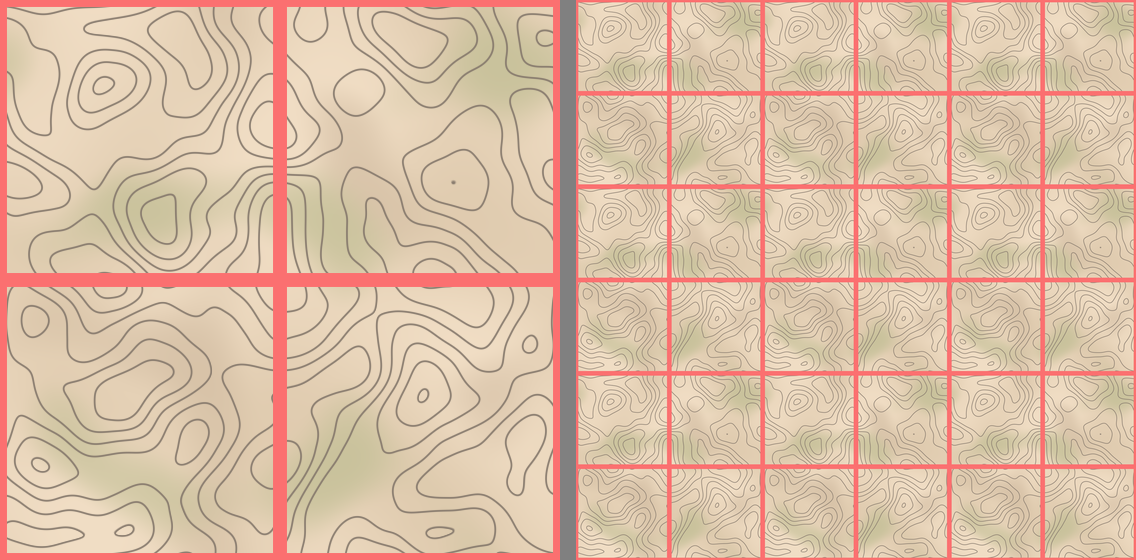
Left, the tile; right, the same tile 3 across and 3 down.
Reproduce this pattern procedurally as a WebGL 2 fragment shader.

```glsl
#version 300 es
precision highp float;
// Topographic map sheet: contour lines of a wrapping gradient-noise height
// field over soft sand, tan and moss tints, divided by a coral grid.
// Every noise lattice has a whole period, so the sheet tiles on all sides.
uniform vec2 u_resolution;
out vec4 outColor;

const vec3 SAND = vec3(0.943, 0.868, 0.770);
const vec3 TAN = vec3(0.875, 0.795, 0.685);
const vec3 MOSS = vec3(0.765, 0.750, 0.590);
const vec3 UMBER = vec3(0.800, 0.715, 0.610);
const vec3 INK = vec3(0.525, 0.475, 0.425);
const vec3 CORAL = vec3(0.985, 0.440, 0.440);

const float LEVELS = 6.5;          // contour levels per unit of height
const float INK_HALF_WIDTH = 0.0016;
const float GRID_CELLS = 2.0;
const float GRID_HALF_WIDTH = 0.0123;

// Integer hash of a lattice cell and a seed, from 0 to 1
float hash(vec2 cell, float seed) {
    uint n = uint(cell.x) + 57u * uint(cell.y) + 7919u * uint(seed);
    n = n * 747796405u + 2891336453u;
    n = ((n >> ((n >> 28u) + 4u)) ^ n) * 277803737u;
    n = (n >> 22u) ^ n;
    return float(n >> 8u) / 16777216.0;
}

// Slope contribution of one lattice corner, with the lattice wrapped
float corner(vec2 cell, vec2 offset, float period, float seed) {
    float angle = 6.2831853 * hash(mod(cell, period), seed);
    return dot(vec2(cos(angle), sin(angle)), offset);
}

// Gradient noise that repeats over the unit square, around -0.7 to 0.7
float tileNoise(vec2 uv, float period, float seed) {
    vec2 p = uv * period;
    vec2 cell = floor(p);
    vec2 f = p - cell;
    vec2 w = f * f * f * (f * (f * 6.0 - 15.0) + 10.0);
    vec2 e = vec2(1.0, 0.0);
    float low = mix(corner(cell, f, period, seed),
                    corner(cell + e.xy, f - e.xy, period, seed), w.x);
    float high = mix(corner(cell + e.yx, f - e.yx, period, seed),
                     corner(cell + e.xx, f - e.xx, period, seed), w.x);
    return mix(low, high, w.y);
}

// Broad hills with a weaker octave of detail
float terrain(vec2 uv) {
    return tileNoise(uv, 5.0, 3.0) + 0.25 * tileNoise(uv, 10.0, 8.0);
}

// Distance to the nearest contour: height difference over local slope
float contourDistance(vec2 uv, float levels) {
    const float STEP = 0.001;
    float h = terrain(uv);
    vec2 slope = vec2(terrain(uv + vec2(STEP, 0.0)) - h,
                      terrain(uv + vec2(0.0, STEP)) - h) / STEP;
    float rise = abs(fract(h * levels) - 0.5) / levels;
    return rise / max(length(slope), 0.4);
}

// Distance to the centre line of the nearest grid bar
float gridDistance(vec2 uv, float cells) {
    vec2 d = abs(fract(uv * cells + 0.5) - 0.5) / cells;
    return min(d.x, d.y);
}

// Smooth-edged coverage of a band around distance zero
float band(float d, float halfWidth, float blur) {
    return 1.0 - smoothstep(halfWidth - blur, halfWidth + blur, d);
}

// Ground colour: sand to tan, with faint umber and moss patches
vec3 ground(vec2 uv) {
    float tint = smoothstep(-0.5, 0.5, tileNoise(uv, 3.0, 21.0));
    float umber = smoothstep(0.10, 0.60, tileNoise(uv, 4.0, 34.0));
    float moss = smoothstep(0.10, 0.55, tileNoise(uv, 4.0, 55.0));
    vec3 color = mix(SAND, TAN, tint);
    color = mix(color, UMBER, 0.6 * umber);
    return mix(color, MOSS, 0.8 * moss);
}

void main() {
    vec2 uv = gl_FragCoord.xy / u_resolution;
    float pixel = 1.0 / min(u_resolution.x, u_resolution.y);

    vec3 color = ground(uv);
    float ink = band(contourDistance(uv, LEVELS), INK_HALF_WIDTH, 0.75 * pixel);
    color = mix(color, INK, 0.95 * ink);
    float bar = band(gridDistance(uv, GRID_CELLS), GRID_HALF_WIDTH, 0.5 * pixel);
    color = mix(color, CORAL, bar);

    outColor = vec4(color, 1.0);
}
```
